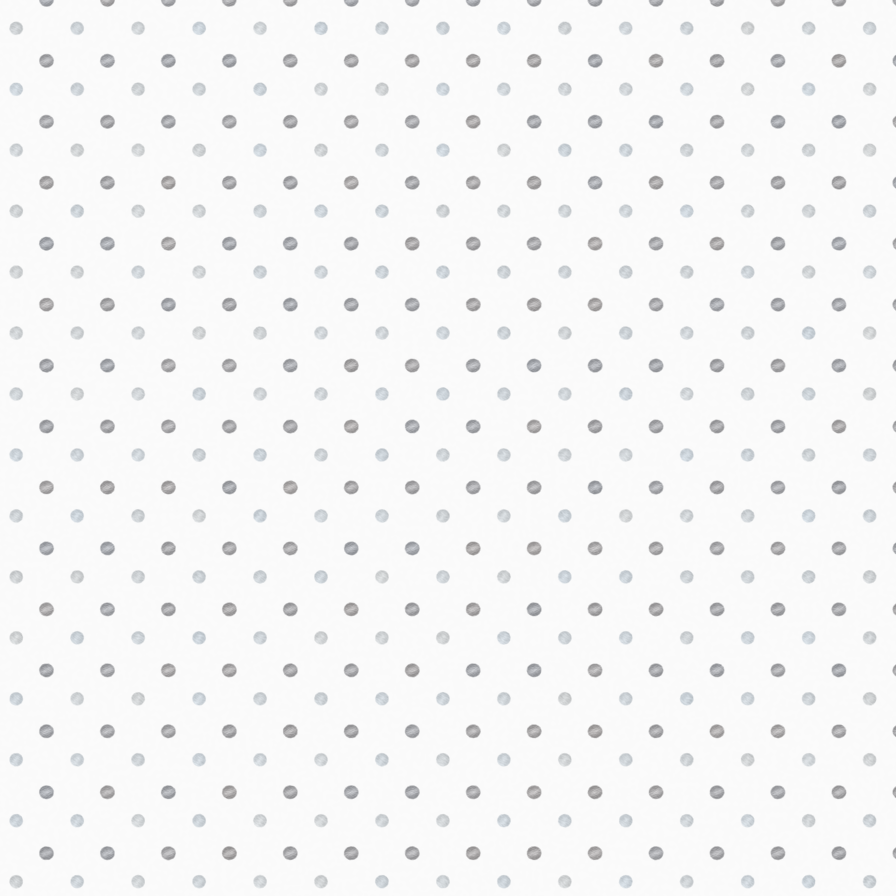
Write a WebGL 1 fragment shader that draws this pattern.

```glsl
precision highp float;
// Brushed silver dots: staggered rows of dark and pale metal on white paper.

uniform vec2 u_resolution;

const float PITCH = 0.06803;                      // spacing of each dot grid
const vec2 DARK_ANCHOR = vec2(0.0519, 1.0002);    // centre of one dark dot
const vec2 PALE_ANCHOR = vec2(0.0181, 0.9684);    // centre of one pale dot
const vec2 DARK_RADII = vec2(0.0080, 0.0075);
const vec2 PALE_RADII = vec2(0.0074, 0.0073);
const vec3 PAPER = vec3(0.982, 0.982, 0.982);
const vec3 DARK_SHADE = vec3(0.575, 0.575, 0.585);
const vec3 DARK_SHEEN = vec3(0.81, 0.81, 0.82);
const vec3 PALE_SHADE = vec3(0.70, 0.72, 0.735);
const vec3 PALE_SHEEN = vec3(0.885, 0.905, 0.92);
const float PAPER_GRAIN = 0.006;
const float EDGE_WOBBLE = 0.06;                   // share of the dot radius
const float TINT_VARIATION = 0.022;

vec2 hash2(vec2 p) {
  vec3 h = fract(p.xyx * vec3(0.1031, 0.1030, 0.0973));
  h += dot(h, h.yzx + 33.33);
  return fract((h.xx + h.yz) * h.zy);
}

float cornerGradient(vec2 cell, vec2 offset) {
  return dot(hash2(cell) * 2.0 - 1.0, offset);
}

float gradientNoise(vec2 p) {
  vec2 i = floor(p);
  vec2 f = p - i;
  vec2 u = f * f * f * (f * (f * 6.0 - 15.0) + 10.0);
  vec2 e = vec2(1.0, 0.0);
  float low = mix(cornerGradient(i, f), cornerGradient(i + e.xy, f - e.xy), u.x);
  float high = mix(cornerGradient(i + e.yx, f - e.yx), cornerGradient(i + e.xx, f - e.xx), u.x);
  return mix(low, high, u.y);
}

vec2 rotate(vec2 p, float angle) {
  float c = cos(angle);
  float s = sin(angle);
  return vec2(c * p.x + s * p.y, c * p.y - s * p.x);
}

// Dark metal: a tilted highlight across the middle, with fine brush strokes.
vec3 darkMetal(vec2 q, vec2 seed) {
  vec2 b = rotate(q, 0.4);
  float band = exp(-5.0 * b.y * b.y) * (1.0 - 0.55 * b.x * b.x);
  float brush = gradientNoise(b * vec2(2.0, 6.0) + seed * 40.0);
  float sheen = 0.08 + 0.75 * band + 0.4 * brush - 0.12 * dot(q, q);
  return mix(DARK_SHADE, DARK_SHEEN, clamp(sheen, 0.0, 1.0));
}

// Pale metal: a conic sheen, shaded towards the upper right rim.
vec3 paleMetal(vec2 q, vec2 seed) {
  float angle = atan(q.y, q.x + 0.0001);
  float conic = 0.5 + 0.5 * cos(2.0 * angle + 1.2);
  float rim = smoothstep(0.2, 1.1, dot(q, vec2(0.6, 0.8)));
  float brush = gradientNoise(rotate(q, -0.6) * vec2(2.0, 4.0) + seed * 40.0);
  float sheen = 0.8 - 0.4 * conic * min(length(q) * 1.6, 1.0) - 0.55 * rim + 0.35 * brush;
  return mix(PALE_SHADE, PALE_SHEEN, clamp(sheen, 0.0, 1.0));
}

// Lays one grid of dots over the colour below.
vec3 layDots(vec3 below, vec2 uv, vec2 anchor, vec2 radii, bool isDark) {
  vec2 grid = (uv - anchor) / PITCH + 0.5;
  vec2 cell = floor(grid);
  vec2 q = (grid - cell - 0.5) * PITCH / radii;
  vec2 seed = hash2(cell + (isDark ? 61.0 : 137.0));

  float wobble = EDGE_WOBBLE * gradientNoise(q * 2.5 + seed * 30.0);
  float edgeDistance = (length(q) - 1.0 + wobble) * radii.y;
  float pixel = 1.0 / u_resolution.y;
  float cover = 1.0 - smoothstep(-pixel, pixel, edgeDistance);

  vec3 metal = isDark ? darkMetal(q, seed) : paleMetal(q, seed);
  metal += (seed.x - 0.5) * TINT_VARIATION * vec3(-1.0, 0.0, 1.0);
  metal += (seed.y - 0.5) * TINT_VARIATION;
  return mix(below, metal, cover);
}

void main() {
  vec2 uv = gl_FragCoord.xy / u_resolution.y;

  // Paper with a faint grain
  vec3 colour = PAPER + PAPER_GRAIN * gradientNoise(uv * 150.0);

  colour = layDots(colour, uv, PALE_ANCHOR, PALE_RADII, false);
  colour = layDots(colour, uv, DARK_ANCHOR, DARK_RADII, true);
  gl_FragColor = vec4(colour, 1.0);
}
```
